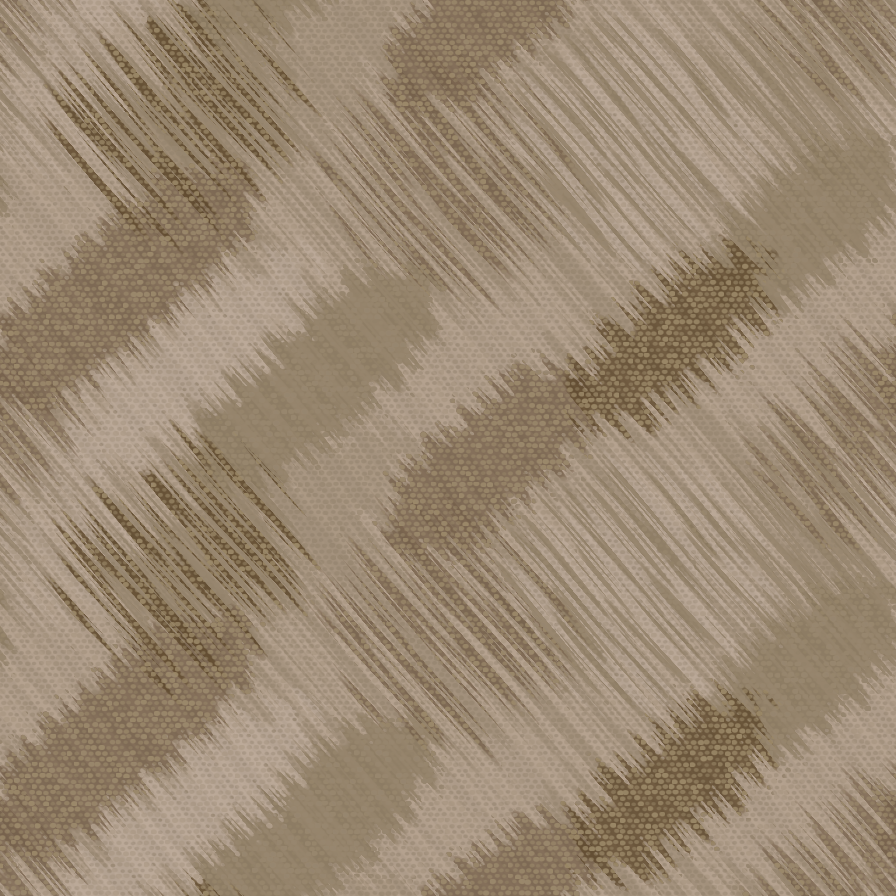
This pattern is drawn by a three.js fragment shader. Its source:

```glsl
varying vec2 vUv;

const vec2 REPEAT = vec2(1.0, 0.5);        // one repeat across, two down
const vec2 STREAK_DIR = vec2(0.66, -0.751);
const vec2 BAND_DIR = vec2(0.751, 0.66);
const vec2 STITCHES = vec2(128.0, 160.0);
const float EDGE_SOFTNESS = 0.004;
const float EDGE_GRAIN = 0.030;
const float STITCH_STRENGTH = 0.85;
const float YARN_VARIATION = 0.10;
const float STREAK_SHADE = 0.02;

const vec3 CHALK = vec3(0.722, 0.652, 0.588);
const vec3 PALE = vec3(0.695, 0.622, 0.550);
const vec3 SAND = vec3(0.645, 0.574, 0.492);
const vec3 OLIVE = vec3(0.530, 0.464, 0.362);
const vec3 BROWN = vec3(0.465, 0.382, 0.298);
const vec3 UMBER = vec3(0.370, 0.285, 0.175);
const vec3 KHAKI_THREAD = vec3(0.630, 0.560, 0.430);
const vec3 GREY_THREAD = vec3(0.585, 0.520, 0.435);

float hash(vec2 cell) {
  return fract(sin(dot(cell, vec2(127.1, 311.7))) * 4375.85);
}

// Layered sines, flattened into narrow strands with blunt ends
float strands(float across, float seed) {
  float sum = 0.0;
  float amplitude = 0.5;
  float frequency = 170.0;
  for (int i = 0; i < 4; i++) {
    float phase = seed * (2.3 + float(i));
    float bend = 1.5 * sin(across * frequency * 0.37 + seed);
    sum += amplitude * sin(across * frequency + phase + bend);
    amplitude *= 0.9;
    frequency *= 1.73;
  }
  return 1.5 * sum / (0.5 + abs(sum));
}

// Brushed block: size is half the extent along streaks and along the band
vec3 brush(vec3 base, vec2 p, vec2 center, vec2 size, float ragged,
           vec3 ink, float opacity, float grain) {
  vec2 offset = (p - center) / REPEAT;
  vec2 copy = floor(offset + 0.5);
  offset = (offset - copy) * REPEAT;
  float seed = dot(center, vec2(37.0, 71.0)) + 5.3 * copy.y;

  float along = dot(offset, STREAK_DIR);
  float across = dot(offset, BAND_DIR);
  float strand = across + 0.0012 * sin(along * 22.0 + seed);
  float reach = size.x * (1.0 - pow(abs(across) / size.y, 4.0));
  float head = reach + along + ragged * strands(strand, seed);
  float tail = reach - along + ragged * strands(strand, seed + 2.7);
  float inside = min(head, tail) + EDGE_GRAIN * (grain - 0.5);

  float softness = EDGE_SOFTNESS + 0.18 * ragged;
  return mix(base, ink, opacity * smoothstep(-softness, softness, inside));
}

// Staggered stitches; x is coverage, y is a random value per stitch
vec2 weave(vec2 p) {
  vec2 grid = p * STITCHES;
  grid.x += 0.5 * mod(floor(grid.y), 2.0);
  vec2 cell = floor(grid);
  float random = hash(cell);
  vec2 jitter = 0.30 * (vec2(hash(cell + 7.7), hash(cell + 19.3)) - 0.5);
  float distanceToStitch = length(fract(grid) - 0.5 + jitter);
  float radius = mix(0.30, 0.48, random);
  float cover = 1.0 - smoothstep(radius - 0.14, radius + 0.14, distanceToStitch);
  return vec2(cover, random);
}

void main() {
  vec2 p = vUv;
  vec2 stitch = weave(p);
  float grain = mix(0.5, stitch.y, stitch.x);
  float faintStreak = strands(dot(p, BAND_DIR), 1.4);

  // Ground cloth
  vec3 color = mix(SAND, PALE, smoothstep(-1.0, 1.0, faintStreak));

  // Pale blocks
  color = brush(color, p, vec2(0.480, 0.044), vec2(0.060, 0.190), 0.018, PALE, 0.95, grain);
  color = brush(color, p, vec2(0.900, 0.122), vec2(0.060, 0.130), 0.016, PALE, 0.95, grain);
  color = brush(color, p, vec2(0.046, 0.246), vec2(0.060, 0.110), 0.024, PALE, 0.90, grain);
  color = brush(color, p, vec2(0.050, 0.420), vec2(0.060, 0.090), 0.070, CHALK, 0.80, grain);

  // Sand and olive blocks
  color = brush(color, p, vec2(0.350, 0.430), vec2(0.060, 0.140), 0.030, SAND, 0.80, grain);
  color = brush(color, p, vec2(0.910, 0.420), vec2(0.050, 0.120), 0.075, OLIVE, 0.60, grain);
  color = brush(color, p, vec2(0.350, 0.077), vec2(0.062, 0.180), 0.014, OLIVE, 0.72, grain);
  color = brush(color, p, vec2(0.900, 0.253), vec2(0.060, 0.130), 0.016, OLIVE, 0.72, grain);
  color = brush(color, p, vec2(0.220, 0.375), vec2(0.080, 0.110), 0.040, OLIVE, 0.50, grain);
  color = brush(color, p, vec2(0.690, 0.344), vec2(0.085, 0.120), 0.045, OLIVE, 0.65, grain);

  // Brown bands and streaks
  color = brush(color, p, vec2(0.135, 0.180), vec2(0.062, 0.200), 0.013, BROWN, 0.80, grain);
  color = brush(color, p, vec2(0.547, 0.486), vec2(0.056, 0.150), 0.015, BROWN, 0.80, grain);
  color = brush(color, p, vec2(0.500, 0.305), vec2(0.055, 0.110), 0.090, BROWN, 0.85, grain);
  color = brush(color, p, vec2(0.965, 0.018), vec2(0.045, 0.120), 0.060, BROWN, 0.75, grain);
  color = brush(color, p, vec2(0.750, 0.122), vec2(0.052, 0.140), 0.022, UMBER, 0.80, grain);
  color = brush(color, p, vec2(0.200, 0.375), vec2(0.045, 0.120), 0.085, UMBER, 0.85, grain);

  // Chalk highlights
  color = brush(color, p, vec2(0.215, 0.096), vec2(0.046, 0.180), 0.022, CHALK, 0.95, grain);
  color = brush(color, p, vec2(0.720, 0.344), vec2(0.060, 0.125), 0.085, CHALK, 0.95, grain);

  // Streaked shading and uneven yarn
  color *= 1.0 + STREAK_SHADE * faintStreak + YARN_VARIATION * (grain - 0.5);

  // Woven thread: lighter than dark dye, greyer than pale dye
  vec3 thread = mix(KHAKI_THREAD, GREY_THREAD, smoothstep(0.48, 0.62, color.r));
  float chalkiness = smoothstep(0.66, 0.73, color.r);
  float threadAmount = STITCH_STRENGTH * stitch.x * mix(0.5, 1.0, stitch.y);
  color = mix(color, thread, threadAmount * (1.0 - 0.5 * chalkiness));
  gl_FragColor = vec4(color, 1.0);
}
```
